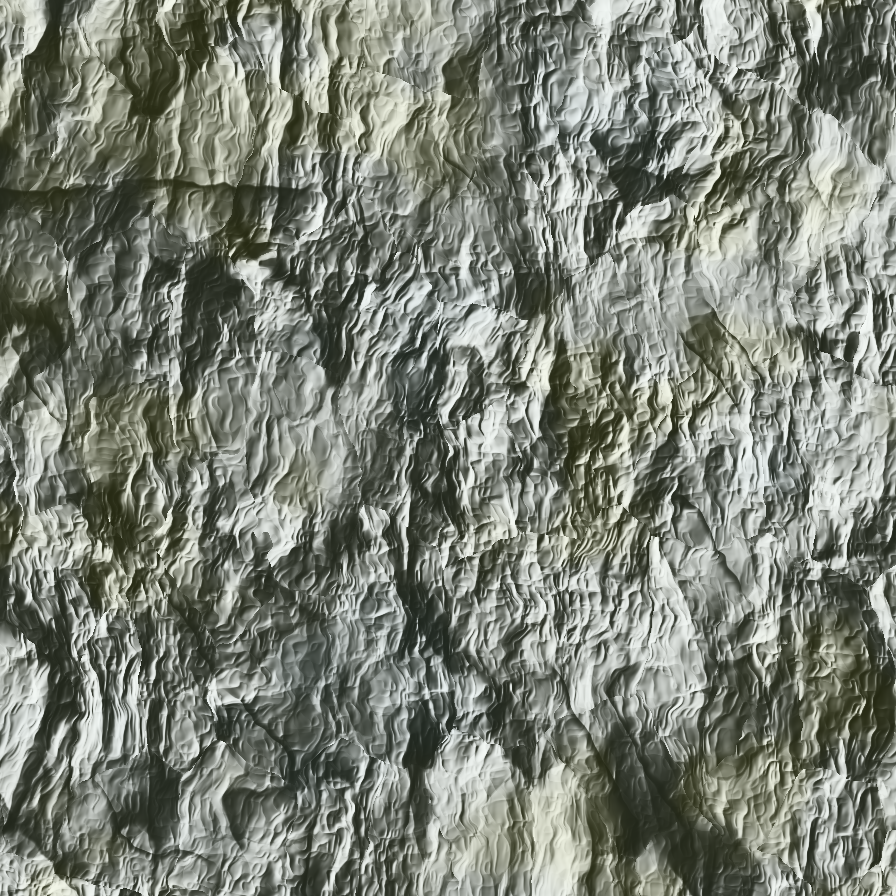
Reproduce this texture procedurally as a Shadertoy shader.

```glsl
// Silvery, crumpled rock face with upright streaks, chipped facets and dark clefts.
// Voronoi chips each carry their own slice of ridged-noise relief, lit from the
// upper left; one-sided cleft shadows and a broken ledge are added before toning.

#define STREAK_SCALE vec2(9.5, 4.4)
#define RELIEF_GAIN 0.043
#define CREVICE_GAIN 0.4
#define FACET_GAIN 0.6
#define REGION_GAIN 0.95
#define CLEFT_GAIN 1.5
#define LEDGE_HEIGHT 0.79
#define LEDGE_GAIN 1.6
#define MID_TONE 0.55
#define TONE_RANGE 0.42
#define LIGHT_DIR vec2(-0.85, 0.53)

float hash(vec2 p) {
    vec3 q = fract(vec3(p.xyx) * 0.1031);
    q += dot(q, q.yzx + 33.33);
    return fract((q.x + q.y) * q.z);
}

float noise(vec2 p) {
    vec2 i = floor(p), f = fract(p);
    vec2 u = f * f * f * (f * (f * 6.0 - 15.0) + 10.0);
    return mix(mix(hash(i), hash(i + vec2(1, 0)), u.x),
               mix(hash(i + vec2(0, 1)), hash(i + vec2(1, 1)), u.x), u.y);
}

mat2 rotation(float a) {
    float c = cos(a), s = sin(a);
    return mat2(c, s, -s, c);
}

vec2 noisePair(vec2 p) {
    return vec2(noise(p + 3.7), noise(p + 41.3)) - 0.5;
}

// Irregular displacement at three sizes, finest one ragged
vec2 warp(vec2 p) {
    return p + 0.04 * noisePair(p * 6.0) + 0.014 * noisePair(p * 23.0 + 70.0)
             + 0.006 * noisePair(p * 75.0 + 130.0);
}

// Ridged height, stretched upright, octaves tilted alternately
float relief(vec2 p, float chip) {
    vec2 q = warp(p) + 5.0 * chip, freq = STREAK_SCALE;
    float height = 0.0, amp = 1.0, tilt = 0.16;
    float lean = 0.5 * (chip - 0.4);
    for (int i = 0; i < 5; i++) {
        float n = noise(rotation(lean + tilt) * q * freq + 17.3 * float(i) + 50.0);
        height += amp * (1.0 - abs(2.0 * n - 1.0));
        freq *= vec2(2.08, 2.2);
        amp *= 0.52;
        tilt = -tilt;
    }
    return height;
}

// Stone chip: x = brightness of its tilt, y = random number of the chip
vec2 facet(vec2 p) {
    vec2 cell = floor(p), nearest = vec2(0), id = vec2(0);
    float d1 = 9.0, d2 = 9.0;
    for (int y = -1; y <= 1; y++)
    for (int x = -1; x <= 1; x++) {
        vec2 c = cell + vec2(x, y);
        vec2 r = p - c - vec2(hash(c + 5.1), hash(c + 63.7));
        float d = length(r);
        if (d < d1) { d2 = d1; d1 = d; nearest = r; id = c; }
        else d2 = min(d2, d);
    }
    float slant = dot(nearest, LIGHT_DIR) * (0.5 + hash(id + 91.2));
    float shade = (hash(id + 27.5) - 0.5 + slant) * smoothstep(0.0, 0.04, d2 - d1);
    return vec2(shade, hash(id + 12.6));
}

// Shadow with one crisp border and one soft border
float cleftShadow(vec2 p, float soft) {
    float d = noise(p) - 0.5;
    return smoothstep(-0.03, 0.01, d) * (1.0 - smoothstep(0.0, soft, d));
}

// Broken horizontal overhang with shade falling below it
float ledgeShadow(vec2 p) {
    float edge = LEDGE_HEIGHT + 0.05 * (noise(vec2(p.x * 5.0, 8.5)) - 0.5)
               + 0.02 * (noise(vec2(p.x * 28.0, 2.5)) - 0.5)
               + 0.01 * (noise(vec2(p.x * 80.0, 4.5)) - 0.5);
    float below = edge - p.y;
    float broken = smoothstep(0.3, 0.6, noise(vec2(p.x * 7.0, 31.5)));
    float depth = max(below, 0.0);
    return smoothstep(-0.002, 0.002, below)
         * broken * (exp(-depth / 0.009) + 0.4 * exp(-depth / 0.06));
}

void mainImage(out vec4 fragColor, in vec2 fragCoord) {
    vec2 p = fragCoord / iResolution.y;
    vec2 q = warp(p);
    vec2 chip = facet(q * vec2(10.0, 5.5));
    vec2 flake = facet(q * vec2(27.0, 15.0) + 37.0);

    // Light on the relief, calmer in smooth patches
    float stepSize = 0.001;
    vec2 offset = LIGHT_DIR * stepSize;
    float slope = (relief(p - offset, chip.y) - relief(p + offset, chip.y)) / (2.0 * stepSize);
    float rough = mix(0.6, 1.2, smoothstep(0.25, 0.55, noise(p * 7.0 + 12.4)));
    float shade = RELIEF_GAIN * rough * slope + CREVICE_GAIN * (relief(p, chip.y) - 1.35);

    // Chips, flakes and broad light and dark regions
    shade += FACET_GAIN * (chip.x + 0.8 * flake.x);
    shade += REGION_GAIN * (0.5 * noise(p * 4.5 + 7.7) + 0.5 * noise(q * 13.0 + 23.0) - 0.5);

    // Short upright and slanting clefts
    float uprightMask = smoothstep(0.45, 0.65, noise(p * vec2(11.0, 7.0) + 55.0));
    float slantMask = smoothstep(0.48, 0.68, noise(p * 10.0 + 83.0));
    shade -= CLEFT_GAIN * uprightMask * cleftShadow(q * vec2(19.0, 4.0) + 14.0, 0.17);
    shade -= CLEFT_GAIN * slantMask * cleftShadow(rotation(-0.6) * q * vec2(21.0, 7.0) + 66.0, 0.2);
    shade -= LEDGE_GAIN * ledgeShadow(p);

    // Soft tone curve, then green-grey metal with faint ochre and cool stains
    float tone = MID_TONE + TONE_RANGE * shade / sqrt(1.0 + shade * shade);
    vec3 color = tone + vec3(-0.008, 0.012, -0.037 * (1.0 - tone));
    float stain = noise(p * 4.5 + 29.0) * 0.6 + noise(q * 15.0 + 47.0) * 0.4;
    color += smoothstep(0.55, 0.8, stain) * vec3(0.014, 0.007, -0.04);
    color += (1.0 - smoothstep(0.2, 0.45, stain)) * vec3(-0.01, 0.0, 0.014);
    fragColor = vec4(clamp(color, 0.0, 1.0), 1.0);
}
```
